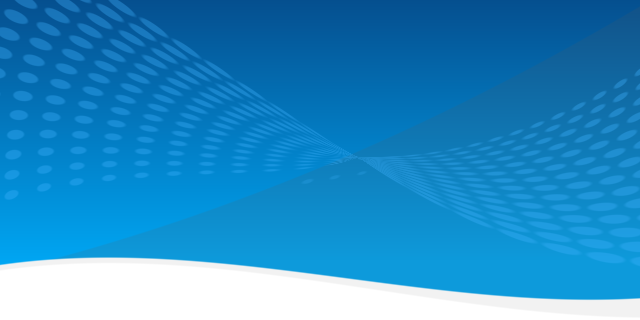
A Shadertoy shader for this background:

```glsl
const float ROWS = 13.0;
const float NODE_X = 1.12;

// Strand that starts low on the left and ends high on the right
float risingStrand(float x) {
    float left = -0.045 * (1.0 - exp(8.0 * min(x, 0.0))) - 0.052 * x * x * x * x;
    float right = 0.38 * x * x - 0.03 * x;
    return 0.508 + (x < 0.0 ? left : right);
}

// Strand that starts high on the left and ends low on the right
float fallingStrand(float x) {
    return 0.508 + (x < 0.0 ? -0.65 * x - 0.01 * (1.0 - exp(20.0 * x))
                            : -0.66 * x + 0.33 * x * x);
}

float ellipseMask(vec2 offset, vec2 radius, float pixel) {
    float blur = min(0.8 * pixel / radius.y, 1.0);
    return 1.0 - smoothstep(1.0 - blur, 1.0 + blur, length(offset / radius));
}

// Rows of dots stretched between the two crossing strands
float dotMesh(vec2 p, float pixel) {
    float x = p.x - NODE_X;
    float low = risingStrand(x);
    float span = fallingStrand(x) - low;
    span = (span < 0.0 ? -1.0 : 1.0) * max(abs(span), 0.006);
    float v = (p.y - low) / span * ROWS;
    float row = clamp(round(v), 0.0, ROWS);
    float s = row / ROWS;

    bool isLeft = x < 0.0;
    float spacing = isLeft ? 0.1016 : mix(0.065, 0.138, s);
    float start = isLeft ? 0.036 + 0.00143 * row * row : NODE_X + 0.6 * spacing;
    float u = (p.x - start) / spacing;
    u -= round(u);

    vec2 radius = isLeft ? mix(vec2(0.21, 0.22), vec2(0.43, 0.33), s)
                         : mix(vec2(0.31, 0.22), vec2(0.43, 0.37), s);
    // Dots fuse together close to the crossing
    radius += vec2(0.45, 0.3) * exp(-130.0 * (x - 0.05) * (x - 0.05));

    float rowHeight = abs(span) / ROWS;
    return ellipseMask(vec2(u * spacing, (v - row) * rowHeight),
                       radius * vec2(spacing, rowHeight), pixel);
}

// Short trail of dots under the crossing
float dotTrail(vec2 p, float pixel) {
    float mask = 0.0;
    for (int i = 0; i < 3; i++) {
        float k = float(i);
        vec2 d = p - vec2(0.961 + 0.085 * k, 0.433 + 0.013 * k);
        d.y -= 0.25 * d.x;
        mask = max(mask, ellipseMask(d, vec2(0.017, 0.006) * (1.0 - 0.12 * k), pixel));
    }
    return mask;
}

void mainImage(out vec4 fragColor, in vec2 fragCoord) {
    float pixel = 1.0 / iResolution.y;
    vec2 p = fragCoord * pixel;
    p.x *= 2.0 * iResolution.y / iResolution.x;

    // Blue sky gradient
    vec3 color = mix(vec3(0.0, 0.65, 0.95), vec3(0.02, 0.31, 0.56),
                     clamp((p.y - 0.18) / 0.82, 0.0, 1.0));

    // Grey veil below the diagonal curve
    float diagonal = 0.148 + 0.24 * p.x + 0.088 * p.x * p.x;
    float veil = smoothstep(-pixel, pixel, diagonal - p.y);
    color = mix(color, vec3(0.35), 0.15 * veil);

    // Halftone ribbon
    float dots = max(dotMesh(p, pixel), 0.6 * dotTrail(p, pixel));
    color = mix(color, vec3(0.25, 0.70, 1.0), 0.35 * dots);

    // Grey wave with a white wave in front
    float t = p.x - 0.339;
    float greyTop = 0.195 - t * t * (0.174 - 0.077 * t);
    float whiteTop = 0.178 - t * t * (0.178 - 0.07 * t);
    color = mix(color, vec3(0.95), smoothstep(-pixel, pixel, greyTop - p.y));
    color = mix(color, vec3(1.0), smoothstep(-pixel, pixel, whiteTop - p.y));

    fragColor = vec4(color, 1.0);
}
```
